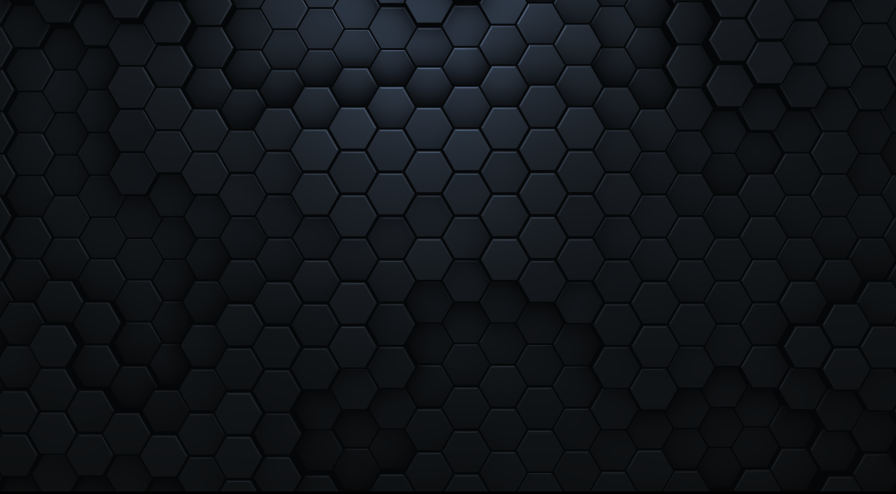
Reproduce this background procedurally as a WebGL 1 fragment shader.

```glsl
precision highp float;

uniform vec2 u_resolution;

// Lengths are fractions of the canvas height, measured from its centre.
const float PITCH = 0.0866;
const float COLUMN_STEP = PITCH * 0.8660254;
const vec2 GRID_OFFSET = vec2(-0.113, 0.019);
const float SEAM_WIDTH = 0.0022;
const float RIM_INSET = 0.0042;
const float RIM_WIDTH = 0.0018;
const float RIM_STRENGTH = 0.85;
const float PARALLAX = 0.050;
const float RELIEF_SCALE = 5.0;
const float TILE_JITTER = 0.10;
const float SHADOW_REACH = 0.022;
const float SHADOW_STRENGTH = 2.0;
const float TONE_VARIATION = 0.12;
const float BOTTOM_BORDER = 0.005;
const vec2 LIGHT_POS = vec2(-0.03, 0.58);
const vec2 AMBIENT_SPREAD = vec2(0.85, 0.66);
const vec2 GLOW_SPREAD = vec2(0.30, 0.42);
const vec3 SEAM_COLOR = vec3(0.020, 0.024, 0.029);
const vec3 BASE_COLOR = vec3(0.054, 0.063, 0.070);
const vec3 MID_COLOR = vec3(0.108, 0.128, 0.152);
const vec3 GLOW_COLOR = vec3(0.205, 0.250, 0.315);

float hash(vec2 p) {
  return fract(sin(dot(p, vec2(127.1, 311.7))) * 43758.5453);
}

float valueNoise(vec2 p) {
  vec2 i = floor(p);
  vec2 f = fract(p);
  f = f * f * (3.0 - 2.0 * f);
  float low = mix(hash(i), hash(i + vec2(1.0, 0.0)), f.x);
  float high = mix(hash(i + vec2(0.0, 1.0)), hash(i + vec2(1.0, 1.0)), f.x);
  return mix(low, high, f.y);
}

// Flat-topped hexagon, negative inside.
float hexDistance(vec2 p) {
  p = abs(p);
  return max(p.y, dot(p, vec2(0.8660254, 0.5))) - 0.5 * PITCH;
}

vec2 hexNormal(vec2 p) {
  vec2 q = abs(p);
  vec2 n = q.y > q.x * 1.7320508 ? vec2(0.0, 1.0) : vec2(0.8660254, 0.5);
  return n * vec2(p.x < 0.0 ? -1.0 : 1.0, p.y < 0.0 ? -1.0 : 1.0);
}

// Column and row of a tile near p.
vec2 tileId(vec2 p, vec2 neighbour) {
  float column = floor(p.x / COLUMN_STEP + 0.5) + neighbour.x;
  float row = floor(p.y / PITCH - 0.5 * mod(column, 2.0) + 0.5) + neighbour.y;
  return vec2(column, row);
}

vec2 tileCenter(vec2 id) {
  return vec2(id.x * COLUMN_STEP, (id.y + 0.5 * mod(id.x, 2.0)) * PITCH) + GRID_OFFSET;
}

float tileHeight(vec2 id) {
  float wave = valueNoise(tileCenter(id) * RELIEF_SCALE + 17.0);
  return smoothstep(0.1, 0.9, wave) - 0.5 + TILE_JITTER * (hash(id) - 0.5);
}

// Raised tiles slide away from the view centre.
vec2 tileOffset(vec2 p, vec2 id, float height) {
  return p - tileCenter(id) * (1.0 + PARALLAX * height);
}

float falloff(vec2 p, vec2 spread) {
  vec2 q = (p - LIGHT_POS) / spread;
  return exp(-dot(q, q));
}

void main() {
  vec2 p = (gl_FragCoord.xy - 0.5 * u_resolution) / u_resolution.y;
  float pixel = 1.0 / u_resolution.y;
  vec2 gridPos = p - GRID_OFFSET;

  // Highest tile covering this point
  float topHeight = -10.0;
  vec2 topId = vec2(0.0);
  for (int i = -1; i <= 1; i++) {
    for (int j = -1; j <= 1; j++) {
      vec2 id = tileId(gridPos, vec2(float(i), float(j)));
      float height = tileHeight(id);
      if (hexDistance(tileOffset(p, id, height)) < 0.0 && height > topHeight) {
        topHeight = height;
        topId = id;
      }
    }
  }

  vec3 color = SEAM_COLOR;
  if (topHeight > -9.0) {
    vec2 local = tileOffset(p, topId, topHeight);
    float edge = -hexDistance(local);
    float seam = SEAM_WIDTH + 0.5 * pixel;
    float face = smoothstep(0.0, seam, edge);

    // Seams and soft shadows from taller neighbours
    for (int i = -1; i <= 1; i++) {
      for (int j = -1; j <= 1; j++) {
        vec2 id = tileId(gridPos, vec2(float(i), float(j)));
        float height = tileHeight(id);
        if (height > topHeight) {
          float d = max(hexDistance(tileOffset(p, id, height)), 0.0);
          float shade = min(SHADOW_STRENGTH * (height - topHeight), 0.85);
          face *= smoothstep(0.0, seam, d) * (1.0 - shade * exp(-d / SHADOW_REACH));
        }
      }
    }

    // Lit face with a bevelled rim turned to the light
    vec3 lit = mix(BASE_COLOR, MID_COLOR, falloff(p, AMBIENT_SPREAD));
    lit = mix(lit, GLOW_COLOR, falloff(p, GLOW_SPREAD));
    lit *= 1.0 + TONE_VARIATION * (hash(topId + 41.0) - 0.5 + local.y / PITCH);
    float facing = max(dot(hexNormal(local), normalize(LIGHT_POS - p)), 0.0);
    float rim = 1.0 - smoothstep(0.0, RIM_WIDTH + 0.5 * pixel, abs(edge - RIM_INSET));
    lit *= 1.0 + RIM_STRENGTH * rim * facing * facing;
    color = mix(SEAM_COLOR, lit, face);
  }

  // Dark strip along the bottom
  color *= smoothstep(BOTTOM_BORDER - pixel, BOTTOM_BORDER + pixel, p.y + 0.5);
  gl_FragColor = vec4(color, 1.0);
}
```
